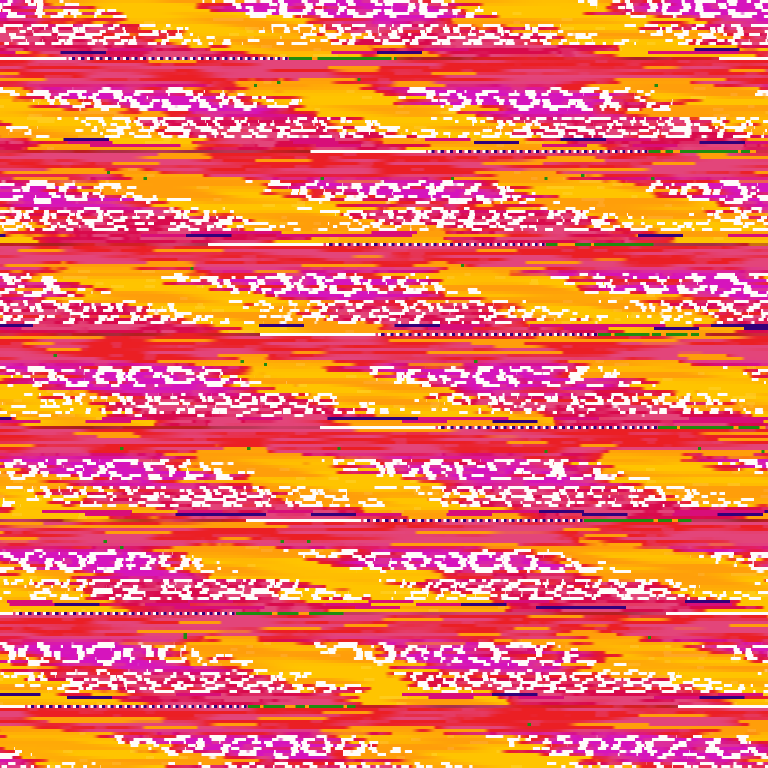
Reproduce this texture procedurally as a WebGL 1 fragment shader.

```glsl
precision highp float;
// Glitched scan-line bands: berry lenses on yellow, broken white loops, dashed seams.
uniform vec2 u_resolution;

#define LINES 256.0       // scan lines over the canvas height
#define BAND_LINES 30.8   // scan lines per repeated band
#define FIRST_SEAM 19.0   // scan line of the topmost seam
#define ACROSS 2.02       // lenses across the canvas
#define SHEAR 0.8         // sideways drift of a lens down its band
#define RAGGED 0.36       // raggedness of the lens edges
#define LOOPS 11.0        // white loops per lens period

const vec3 YELLOW = vec3(1.0, 0.77, 0.0);
const vec3 ORANGE = vec3(1.0, 0.62, 0.04);
const vec3 RED = vec3(0.92, 0.12, 0.14);
const vec3 CRIMSON = vec3(0.85, 0.04, 0.30);
const vec3 PINK = vec3(0.89, 0.27, 0.48);
const vec3 MAGENTA = vec3(0.84, 0.08, 0.74);
const vec3 WHITE = vec3(1.0, 0.99, 0.98);
const vec3 GREEN = vec3(0.12, 0.55, 0.06);
const vec3 NAVY = vec3(0.20, 0.0, 0.48);

// Lens centre of each band, in lens periods, from the top band down
const mat3 CENTRES = mat3(0.92, 0.43, 0.07, 0.87, 0.34, 0.29, 0.24, 0.24, 0.71);

vec3 oneHot(float i) { return vec3(equal(vec3(i), vec3(0.0, 1.0, 2.0))); }

float lensCentre(float band) {
  return dot(oneHot(mod(band, 3.0)), CENTRES * oneHot(floor(band / 3.0)));
}

float hash(vec2 p) {
  vec3 q = fract(p.xyx * 0.1031);
  q += dot(q, q.yzx + 33.33);
  return fract((q.x + q.y) * q.z);
}

float noise(vec2 p) {
  vec2 i = floor(p), f = smoothstep(0.1, 0.9, fract(p));
  return mix(mix(hash(i), hash(i + vec2(1.0, 0.0)), f.x),
             mix(hash(i + vec2(0.0, 1.0)), hash(i + 1.0), f.x), f.y);
}

float inside(float lo, float hi, float x) { return step(lo, x) * step(x, hi); }

// Row of ellipse outlines, broken per scan line; q.y runs from -1 to 1
float brokenLoops(vec2 q, float line, float seed) {
  q.x += 0.2 * hash(vec2(line, seed));
  vec2 d = vec2(fract(q.x) * 2.0 - 1.0, q.y);
  float radius = 0.6 + 0.3 * hash(vec2(floor(q.x), seed));
  float ring = 1.0 - smoothstep(0.20, 0.25, abs(length(d) - radius));
  float kept = step(0.28, hash(vec2(floor(q.x * 4.0), line + seed)));
  return ring * kept * step(abs(q.y), 1.0);
}

// Thin seam: white run, dashes that tighten, green run, dark streaks
vec3 seamColour(float x, float band, vec3 base) {
  float t = fract(x - hash(vec2(band, 71.0)));
  float beat = fract(t * 70.0 + t * t * 40.0);
  vec3 dash = beat < 0.35 ? NAVY : (beat < 0.65 ? PINK : WHITE);
  if (t < 0.15) return WHITE;
  if (t < 0.44) return dash;
  if (t < 0.58) return mix(GREEN, ORANGE, step(0.8, noise(vec2(t * 120.0, band))));
  return mix(base, vec3(0.45, 0.12, 0.10), 0.6 * noise(vec2(t * 20.0, band)));
}

vec3 texture(vec2 p) {
  float line = floor((1.0 - p.y) * LINES);
  float row = (line + 0.5 - FIRST_SEAM) / BAND_LINES;
  float band = floor(row) + 1.0;
  float v = fract(row);
  float u = p.x * ACROSS - lensCentre(band);
  float side = abs(fract(u - SHEAR * (v - 0.48) + 0.5) - 0.5);

  // Streak noises: broad drifting, one-line long, one-line short
  float broad = noise(vec2((p.x - 0.7 * v) * 9.0, line * 0.45));
  float streak = noise(vec2(p.x * 13.0, line + 40.0));
  float grain = noise(vec2(p.x * 46.0, line + 300.0));

  // Lens reach: full width under the seam, pinched lower down
  float reach = 0.29 + 0.42 * (1.0 - smoothstep(0.10, 0.38, v));
  reach -= 0.08 * smoothstep(0.52, 0.58, v) * (1.0 - smoothstep(0.62, 0.68, v));
  float heat = reach - side + RAGGED * (0.55 * streak + 0.45 * broad - 0.5)
             + 0.05 * (grain - 0.5);

  // Yellow ground
  vec3 ground = mix(ORANGE, YELLOW, smoothstep(0.2, 0.7, broad) * smoothstep(0.2, 0.45, v));
  ground += 0.10 * step(0.9, grain) * vec3(0.0, 0.3, 1.0);

  // Berry streaks, reddest at the edges and magenta at the core
  vec3 berry = mix(RED, PINK, smoothstep(0.35, 0.65, 0.6 * streak + 0.4 * broad + 0.35 * v - 0.05));
  berry = mix(berry, CRIMSON, inside(0.3, 1.0, v) * smoothstep(0.45, 0.6, grain * 0.4 + streak * 0.6));
  float core = smoothstep(0.25, 0.38, v) * (1.0 - smoothstep(0.58, 0.72, v));
  berry = mix(berry, MAGENTA, core * smoothstep(0.03, 0.16, heat) * smoothstep(0.2, 0.45, broad + 0.2 * grain));
  berry = mix(berry, PINK, 0.5 * smoothstep(0.65, 0.9, grain));
  berry = mix(RED, berry, smoothstep(0.0, 0.08, heat));
  vec3 colour = mix(ground, berry, smoothstep(-0.015, 0.015, heat));
  float stray = noise(vec2((p.x - 0.5 * v) * 10.0, line + 700.0));
  colour = mix(colour, ORANGE, smoothstep(0.80, 0.86, stray) * (1.0 - smoothstep(0.30, 0.40, v)));

  // White loops: one tall row, two flat rows
  float reachNoise = side + 0.12 * (streak - 0.5);
  float white = brokenLoops(vec2(u * LOOPS, (v - 0.46) / 0.125), line, 3.0) * step(reachNoise, 0.33);
  white += brokenLoops(vec2(u * LOOPS * 1.3, (v - 0.71) / 0.075), line, 17.0) * step(reachNoise, 0.40);
  white += brokenLoops(vec2(u * LOOPS * 1.1, (v - 0.83) / 0.052), line, 29.0) * step(reachNoise, 0.46);
  colour = mix(colour, WHITE, min(white, 1.0));

  // Violet and navy dashes above the seam, green specks below it
  float dash = hash(vec2(floor(p.x * 17.0 + hash(vec2(line, 5.0))), line));
  float dashRow = inside(0.89, 0.96, v);
  colour = mix(colour, mix(CRIMSON, MAGENTA, 0.4), dashRow * inside(0.62, 0.86, dash));
  colour = mix(colour, NAVY, dashRow * step(0.90, dash));
  float speck = hash(vec2(floor(p.x * 230.0), line + 11.0));
  colour = mix(colour, GREEN, inside(0.22, 0.34, v) * step(0.994, speck));

  return v < 1.0 / BAND_LINES ? seamColour(p.x, band, colour) : colour;
}

void main() {
  // Average of 2 x 2 samples smooths every edge
  vec3 sum = vec3(0.0);
  for (int i = 0; i < 4; i++) {
    vec2 shift = vec2(mod(float(i), 2.0), floor(float(i) * 0.5)) * 0.5 - 0.25;
    sum += texture((gl_FragCoord.xy + shift) / u_resolution);
  }
  gl_FragColor = vec4(sum * 0.25, 1.0);
}
```
